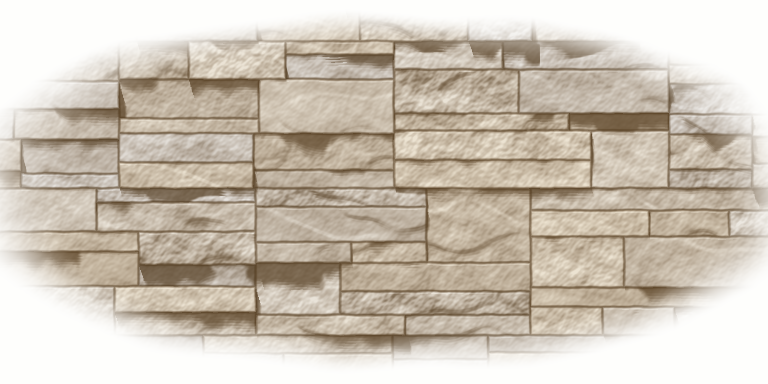
This texture is drawn by a Shadertoy shader. Its source:

```glsl
// Dry-stacked ledgestone wall fading into a white oval surround.
// Panels are split recursively into stones of random depth; a short march
// towards the light casts shadows, and gradient noise carves the rough faces.

const vec2 PANEL = vec2(0.716, 0.383);
const vec2 TO_LIGHT = vec2(-0.28, 0.96);
const vec3 UMBER = vec3(0.32, 0.23, 0.12);
const vec3 SAND = vec3(0.72, 0.67, 0.61);
const vec3 CREAM = vec3(0.91, 0.89, 0.86);
const vec3 PAPER = vec3(0.995, 0.995, 0.99);

struct Stone { vec2 lo; vec2 hi; float id; };

float hash(vec2 p) {
    vec3 q = fract(p.xyx * vec3(0.1031, 0.1030, 0.0973));
    q += dot(q, q.yzx + 33.33);
    return fract((q.x + q.y) * q.z);
}

vec2 gradientAt(vec2 cell) {
    float a = 6.2832 * hash(cell);
    return vec2(cos(a), sin(a));
}

float gradientNoise(vec2 p) {
    vec2 i = floor(p), f = p - i;
    vec2 u = f * f * f * (f * (f * 6.0 - 15.0) + 10.0);
    vec2 e = vec2(1.0, 0.0);
    float low = mix(dot(gradientAt(i), f), dot(gradientAt(i + e), f - e), u.x);
    float high = mix(dot(gradientAt(i + e.yx), f - e.yx),
                     dot(gradientAt(i + 1.0), f - 1.0), u.x);
    return mix(low, high, u.y);
}

// Split the panel around p into courses and blocks
Stone findStone(vec2 p) {
    float row = floor((p.y - 0.127) / PANEL.y);
    float shift = 0.31 + 0.36 * (row - 1.0);
    float column = floor((p.x - shift) / PANEL.x);
    vec2 lo = vec2(shift, 0.127) + vec2(column, row) * PANEL;
    vec2 hi = lo + PANEL;
    vec2 key = vec2(column, row) * 13.7 + 41.0;
    for (int i = 0; i < 4; i++) {
        vec2 size = hi - lo;
        float h = hash(key);
        bool flatCut = size.y > 0.085 && size.y * 4.2 > size.x * (0.6 + 0.8 * h);
        bool small = size.x * size.y < 0.016 + 0.04 * hash(key + 5.3);
        if (small || (!flatCut && size.x < 0.24)) break;
        float ratio = mix(0.27, 0.73, hash(key + 9.1));
        vec2 cut = mix(lo, hi, ratio);
        bool upper = flatCut ? p.y > cut.y : p.x > cut.x;
        vec2 axis = flatCut ? vec2(0.0, 1.0) : vec2(1.0, 0.0);
        if (upper) lo = mix(lo, cut, axis);
        else hi = mix(hi, cut, axis);
        key = key * 1.7 + (upper ? 3.1 : 1.3);
    }
    return Stone(lo, hi, hash(key + 2.9));
}

// Height of the wall: stone depth, fractured brows and broad lumps
float relief(vec2 p) {
    Stone s = findStone(p);
    vec2 offset = vec2(s.id * 91.0, s.id * 57.0);
    float brow = smoothstep(-0.06, 0.06, gradientNoise(p * vec2(5.0, 10.0) + offset));
    float broken = smoothstep(0.35, 0.6, fract(s.id * 17.3));
    float lumps = gradientNoise(p * 19.0 + offset);
    return 0.036 * s.id + 0.016 * brow * broken + 0.008 * lumps;
}

// Chiselled surface whose octaves all have a similar slope
float chisel(vec2 p, float id) {
    mat2 turn = mat2(0.82, 0.57, -0.57, 0.82);
    vec2 q = turn * p + id * 37.0;
    float sum = 0.0, frequency = 11.0;
    for (int i = 0; i < 4; i++) {
        sum += gradientNoise(q * vec2(0.8, 1.15) * frequency) / frequency;
        q = turn * q + 3.7;
        frequency *= 2.05;
    }
    return sum;
}

float castShadow(vec2 p, float height) {
    float cover = 0.0;
    for (int i = 1; i <= 10; i++) {
        float t = 0.0075 * float(i);
        cover = max(cover, relief(p + TO_LIGHT * t) - height - 0.46 * t);
    }
    return smoothstep(0.0, 0.017, cover);
}

vec3 wallColor(vec2 p) {
    p += 0.003 * vec2(gradientNoise(p * 17.0), gradientNoise(p * 21.0 + 8.0));
    Stone s = findStone(p);
    float height = relief(p);
    float rough = mix(0.4, 1.0, fract(s.id * 7.7));
    float grain = (chisel(p, s.id) - chisel(p + TO_LIGHT * 0.004, s.id)) / 0.004;
    float ledge = (height - relief(p + TO_LIGHT * 0.008)) / 0.008;

    // Light on the faces, then shadow and dark joints
    float tone = 0.71 + 0.16 * (fract(s.id * 29.0) - 0.5);
    tone += 0.11 * rough * grain + 0.11 * clamp(ledge, -0.6, 1.2);
    tone += 0.08 * gradientNoise(p * 6.0);
    tone = mix(tone, 0.06 + 0.17 * tone, 0.92 * castShadow(p, height));
    vec2 border = min(p - s.lo, s.hi - p);
    float joint = smoothstep(0.0005, 0.006, min(border.x, border.y));
    tone = clamp(tone * mix(0.35, 1.0, joint), 0.0, 1.0);

    vec3 color = mix(UMBER, SAND, min(tone / 0.6, 1.0));
    color = mix(color, CREAM, max(tone - 0.6, 0.0) / 0.4);
    return color * mix(vec3(1.02, 1.0, 0.95), vec3(0.99, 1.0, 1.02), fract(s.id * 53.0));
}

void mainImage(out vec4 fragColor, in vec2 fragCoord) {
    // Four samples smooth every stone edge
    vec3 color = vec3(0.0);
    for (int i = 0; i < 4; i++) {
        vec2 jitter = vec2(i % 2, i / 2) * 0.5 - 0.25;
        color += 0.25 * wallColor((fragCoord + jitter) / iResolution.y);
    }
    // Soft white superellipse around the wall
    vec2 c = abs(fragCoord / iResolution.xy - 0.5) / vec2(0.505, 0.435);
    float radius = pow(pow(c.x, 2.3) + pow(c.y, 2.3), 1.0 / 2.3);
    radius += 0.05 * gradientNoise(fragCoord / iResolution.y * 4.0);
    fragColor = vec4(mix(color, PAPER, smoothstep(0.84, 1.08, radius)), 1.0);
}
```
